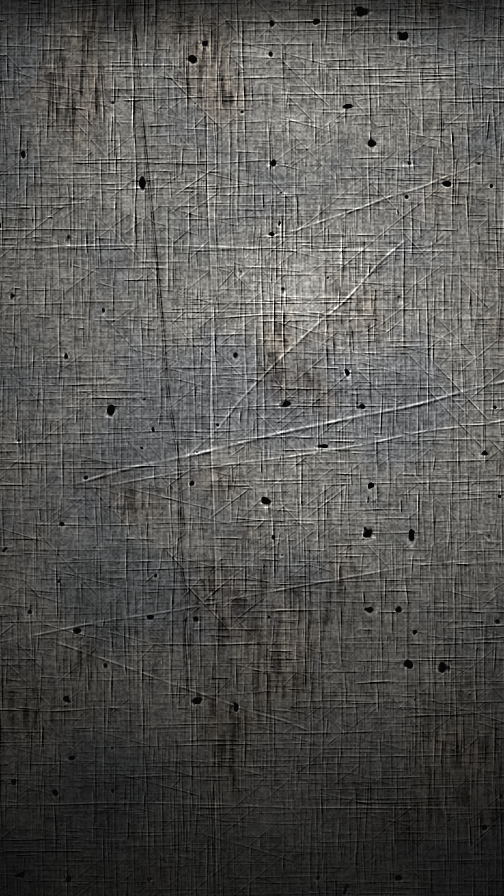
Reproduce this texture procedurally as a Shadertoy shader.

```glsl
// Worn dark steel plate: a vignetted grey base with fine woven grain,
// layers of embossed scratches on jittered grids, a few long gouges,
// scattered black pits and faint rust stains.

float hash(vec2 p) {
    vec3 q = fract(vec3(p.xyx) * 0.1031);
    q += dot(q, q.yzx + 33.33);
    return fract((q.x + q.y) * q.z);
}

float noise(vec2 p) {
    vec2 i = floor(p), f = fract(p);
    f = f * f * (3.0 - 2.0 * f);
    return mix(mix(hash(i), hash(i + vec2(1, 0)), f.x),
               mix(hash(i + vec2(0, 1)), hash(i + vec2(1, 1)), f.x), f.y);
}

float fbm(vec2 p) {
    float sum = 0.0, amp = 0.5;
    for (int i = 0; i < 5; i++) {
        sum += amp * noise(p);
        p = mat2(1.6, 1.2, -1.2, 1.6) * p + 7.3;
        amp *= 0.5;
    }
    return sum;
}

// Dark groove with a lit lip on one side
float emboss(float d, float w, float lipGain) {
    float groove = d / w, lip = (d - 1.9 * w) / w;
    return lipGain * exp(-lip * lip) - exp(-groove * groove);
}

// One random segment per elongated cell, along a rotated axis
float scratchLayer(vec2 p, float angle, vec2 cell, float w, float seed) {
    float c = cos(angle), s = sin(angle);
    vec2 q = mat2(c, -s, s, c) * p + 20.0;
    q.y += 0.005 * (noise(vec2(q.x * 9.0, seed)) - 0.5);
    float row = floor(q.y / cell.y);
    q.x += cell.x * hash(vec2(row, seed));
    vec2 id = vec2(floor(q.x / cell.x), row) + seed * 17.0;
    vec2 f = fract(q / cell) - 0.5;
    float tilt = 0.3 * (hash(id + 3.1) - 0.5);
    float d = (f.y - 0.3 * (hash(id) - 0.5) - tilt * f.x) * cell.y;
    float halfLength = mix(0.1, 0.48, hash(id + 5.7));
    float ends = smoothstep(halfLength, halfLength - 0.1, abs(f.x));
    float strength = hash(id + 9.2);
    float wear = 0.4 + 1.2 * noise(vec2(q.x * 45.0, row + seed));
    return emboss(d, w, 0.8) * ends * wear * strength * strength;
}

// Long bright-lipped gouge from a to b, fading at its ends
float gouge(vec2 p, vec2 a, vec2 b, float w) {
    vec2 ab = b - a;
    float len = length(ab);
    vec2 dir = ab / len;
    float t = dot(p - a, dir) / len;
    float d = dot(p - a, vec2(-dir.y, dir.x)) + 0.012 * (noise(vec2(t * 7.0, len * 31.0)) - 0.5);
    float fade = smoothstep(0.0, 0.08, t) * smoothstep(1.0, 0.92, t);
    return emboss(d, w, 1.5) * fade * (0.15 + 0.8 * noise(vec2(t * 40.0, a.x * 90.0)));
}

// x: pit darkness, y: lit rim
vec2 pits(vec2 p, float size, float chance, float seed) {
    vec2 id = floor(p / size) + seed;
    vec2 centre = 0.3 + 0.4 * vec2(hash(id), hash(id + 4.4));
    vec2 d = (fract(p / size) - centre) * size;
    d *= mix(vec2(0.6), vec2(1.4), vec2(hash(id + 1.7), hash(id + 2.9)));
    float r = length(d) + 0.007 * (noise(p * 130.0) - 0.5);
    float radius = mix(0.0025, 0.0095, pow(hash(id + 6.1), 2.0));
    float present = step(hash(id + 8.8), chance);
    float rim = exp(-pow((r - radius - 0.003) / 0.002, 2.0)) * smoothstep(0.004, -0.004, d.y);
    return present * vec2(smoothstep(radius + 0.0015, radius - 0.0015, r), rim);
}

void mainImage(out vec4 fragColor, in vec2 fragCoord) {
    vec2 uv = fragCoord / iResolution.xy;
    vec2 p = fragCoord / iResolution.x;

    // Broad light: brightest right of centre, dark at top and bottom
    float light = mix(0.1, 0.475, smoothstep(-0.08, 0.62, uv.y));
    light *= mix(0.35, 1.0, smoothstep(1.02, 0.92, uv.y));
    light *= 1.0 - 0.9 * pow(abs(uv.x - 0.57), 2.0);
    light *= 1.0 + 0.16 * exp(-dot(p - vec2(0.7, 1.08), p - vec2(0.7, 1.08)) * 9.0);
    float mottle = fbm(p * 5.0);
    light *= 0.74 + 0.52 * mottle;

    // Woven grain
    float grain = 0.45 * (noise(p * vec2(230, 40)) - 0.5)
                + 0.45 * (noise(p * vec2(40, 250) + 40.0) - 0.5)
                + 0.75 * (noise(p * 270.0) - 0.5);

    // Scratches: mostly upright and level, every fifth one oblique and faint
    float relief = 0.0;
    for (int i = 0; i < 28; i++) {
        float k = float(i), r = hash(vec2(k, 2.3));
        float angle = 1.5708 * mod(k, 2.0) + 0.04 * (r - 0.5), gain = 0.5;
        if (i % 5 == 4) {
            angle += 2.0 * (hash(vec2(k, 6.5)) - 0.5);
            gain = 0.32;
        }
        vec2 cell = vec2(mix(0.06, 0.7, r * r), mix(0.012, 0.05, hash(vec2(k, 8.1))));
        float patchy = 0.25 + 1.2 * noise(p * 5.0 + k * 5.3);
        relief += gain * patchy * scratchLayer(p, angle, cell, 0.0014, k + 1.0);
    }

    // Long gouges
    float gouges = 0.9 * gouge(p, vec2(0.12, 0.81), vec2(1.1, 1.04), 0.0024)
                 + 0.7 * gouge(p, vec2(0.2, 0.81), vec2(1.1, 0.96), 0.0018)
                 + 0.6 * gouge(p, vec2(0.36, 0.86), vec2(0.82, 1.32), 0.002)
                 + 0.6 * gouge(p, vec2(-0.1, 0.49), vec2(0.95, 0.67), 0.0018)
                 + 0.6 * gouge(p, vec2(0.09, 0.51), vec2(0.65, 0.31), 0.0018)
                 + 0.6 * gouge(p, vec2(0.52, 1.3), vec2(0.96, 1.45), 0.0018)
                 + 0.7 * gouge(p, vec2(-0.1, 0.18), vec2(1.1, 0.175), 0.0016)
                 + 0.6 * gouge(p, vec2(-0.1, 1.287), vec2(1.1, 1.28), 0.0016)
                 + 0.6 * gouge(p, vec2(0.41, 1.7), vec2(0.43, -0.1), 0.0016);
    float cuts = abs(gouge(p, vec2(0.25, 1.85), vec2(0.37, 0.68), 0.0018))
               + abs(gouge(p, vec2(0.355, 0.86), vec2(0.375, 0.38), 0.0018));

    // Rust and dark fibrous stains
    float rust = smoothstep(0.52, 0.78, fbm(p * vec2(7, 5) + 13.0));
    float fibres = rust * smoothstep(0.45, 0.75, noise(p * vec2(130, 20) + mottle * 4.0));

    float shade = light * (1.0 + 0.55 * grain + relief + gouges - 0.6 * cuts - 0.4 * fibres);
    vec2 pit = pits(p, 0.085, 0.24, 3.0) + pits(p + 0.04, 0.13, 0.24, 51.0);
    shade = max(shade, 0.02) * (1.0 + 0.4 * pit.y);
    shade = mix(shade, 0.025, min(pit.x, 1.0));

    vec3 tint = mix(vec3(0.99, 1.0, 1.01), vec3(1.01, 1.0, 0.965), smoothstep(0.35, 0.6, mottle));
    tint = mix(tint, vec3(1.08, 0.99, 0.88), 0.5 * rust);
    fragColor = vec4(clamp(shade * tint, 0.0, 1.0), 1.0);
}
```
